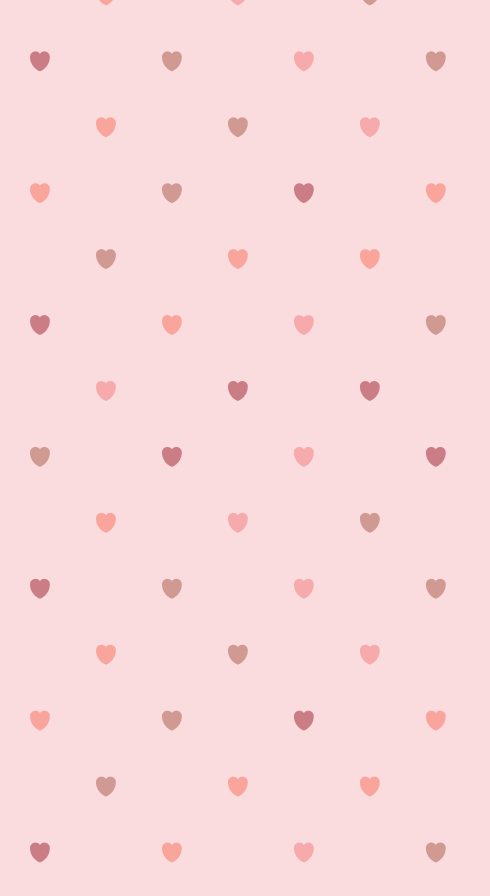
This pattern is drawn by a Shadertoy shader. Its source:

```glsl
// Small hearts in four rosy tints, staggered in rows on pale pink.

const vec3 BACKGROUND = vec3(0.980, 0.863, 0.871);

// Lengths are fractions of the canvas width, measured from the top left.
const vec2 FIRST_HEART = vec2(0.0815, 0.1245);
const vec2 SPACING = vec2(0.2693, 0.13455);
const float HEART_HALF_WIDTH = 0.0202;

// Tint of each heart: four columns per row, repeating every eight rows.
const int TINT_ORDER[32] = int[32](
    0, 1, 3, 1,
    2, 1, 3, 1,
    2, 1, 0, 2,
    1, 2, 2, 0,
    0, 2, 3, 1,
    3, 0, 0, 2,
    1, 0, 3, 0,
    2, 3, 1, 2);

vec3 tintColor(int tint) {
    if (tint == 0) return vec3(0.796, 0.490, 0.525); // dark rose
    if (tint == 1) return vec3(0.816, 0.600, 0.573); // dusty brown
    if (tint == 2) return vec3(0.980, 0.647, 0.612); // salmon
    return vec3(0.969, 0.667, 0.675);                // pink
}

// Signed distance to a heart spanning -1..1: round lobes above, long arcs below.
float heartDistance(vec2 p) {
    const float shoulder = 0.42;
    const float lobeRadius = 0.55;
    const float sideRadius = 1.566;
    p = vec2(abs(p.x), p.y - shoulder);
    float radius = p.y > 0.0 ? lobeRadius : sideRadius;
    return length(p - vec2(1.0 - radius, 0.0)) - radius;
}

// Column and row of the nearest heart; odd rows shift by half a column.
ivec2 nearestCell(vec2 p, vec2 origin, vec2 spacing) {
    vec2 grid = (p - origin) / spacing;
    int row = int(floor(grid.y + 0.5));
    float shift = 0.5 * float(row & 1);
    return ivec2(int(floor(grid.x - shift + 0.5)), row);
}

vec2 cellCenter(ivec2 cell, vec2 origin, vec2 spacing) {
    float shift = 0.5 * float(cell.y & 1);
    return origin + (vec2(cell) + vec2(shift, 0.0)) * spacing;
}

void mainImage(out vec4 fragColor, in vec2 fragCoord) {
    vec2 p = vec2(fragCoord.x, iResolution.y - fragCoord.y) / iResolution.x;

    // Locate the heart and its tint
    ivec2 cell = nearestCell(p, FIRST_HEART, SPACING);
    vec2 local = (p - cellCenter(cell, FIRST_HEART, SPACING)) / HEART_HALF_WIDTH;
    int tint = TINT_ORDER[(cell.y & 7) * 4 + (cell.x & 3)];

    // Fill it with an edge one pixel soft
    float pixel = 1.0 / (iResolution.x * HEART_HALF_WIDTH);
    float dist = heartDistance(vec2(local.x, -local.y));
    float coverage = clamp(0.5 - dist / pixel, 0.0, 1.0);

    fragColor = vec4(mix(BACKGROUND, tintColor(tint), coverage), 1.0);
}
```
